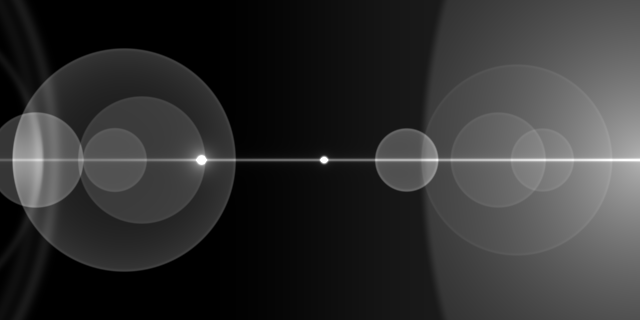
This background is drawn by a WebGL 1 fragment shader. Its source:

```glsl
precision highp float;
// Draws a monochrome lens flare: ghost discs, halo arcs and sparks along a light streak.
uniform vec2 u_resolution;

// Smooth coverage of a circle on the horizontal axis.
float circleMask(vec2 p, float centerX, float radius, float blur) {
  float d = length(p - vec2(centerX, 0.0)) - radius;
  return 1.0 - smoothstep(-blur, blur, d);
}

// Translucent disc running from a core to an edge brightness, with a fine rim.
float ghost(vec2 p, float centerX, float radius, float core, float edge, float rim, float blur) {
  float d = length(p - vec2(centerX, 0.0));
  float t = d / radius;
  float line = exp(-pow((d - radius + 0.004) / 0.004, 2.0));
  return (mix(core, edge, t * t * t) + rim * line) * circleMask(p, centerX, radius, blur);
}

// Soft circular band.
float arc(vec2 p, float centerX, float radius, float width) {
  float d = (length(p - vec2(centerX, 0.0)) - radius) / width;
  return exp(-d * d);
}

// Bright point with a compact core and a wider halo.
float spark(vec2 p, float centerX, float coreSize, float haloSize, float halo) {
  float d = length(p - vec2(centerX, 0.0));
  return exp(-pow(d / coreSize, 4.0)) + halo * exp(-d / haloSize);
}

// Thin horizontal streak that strengthens from left to right.
float streak(vec2 p) {
  float strength = mix(0.16, 0.36, smoothstep(-0.75, -0.1, p.x));
  float thin = exp(-pow(p.y / 0.0045, 2.0));
  float glow = exp(-abs(p.y) / 0.012);
  return strength * (thin + 0.18 * glow);
}

void main() {
  // Origin at the center, one unit per canvas height.
  vec2 p = (gl_FragCoord.xy - 0.5 * u_resolution) / u_resolution.y;
  float blur = 1.0 / u_resolution.y;

  // Dark ramp and the large lit area on the right.
  float ramp = 0.1 * smoothstep(-0.38, 0.42, p.x);
  float glow = 0.7 * exp(-1.6 * length(p - vec2(1.02, 0.0)));
  float light = mix(ramp, glow, circleMask(p, 2.268, 1.945, 0.018));

  // Halo arcs on the far left.
  light += 0.10 * arc(p, -1.975, 1.145, 0.022);
  light += 0.06 * arc(p, -1.975, 1.09, 0.025);
  light += 0.07 * arc(p, -1.365, 0.487, 0.014);

  // Left ghosts.
  light += ghost(p, -0.612, 0.349, 0.11, 0.21, 0.04, blur);
  light += ghost(p, -0.557, 0.199, 0.12, 0.11, 0.02, blur);
  light += ghost(p, -0.641, 0.100, 0.09, 0.10, 0.02, blur);
  float leftGhost = ghost(p, -0.888, 0.149, 0.21, 0.21, 0.03, blur);
  light += leftGhost;

  // Lens-shaped highlight where the left ghosts overlap.
  float overlap = circleMask(p, -1.365, 0.5, 0.006) * circleMask(p, -0.612, 0.349, blur);
  light += leftGhost * overlap * 0.9 * exp(-pow(p.y / 0.1, 2.0));

  // Right ghosts.
  light += ghost(p, 0.271, 0.099, 0.22, 0.25, 0.06, blur);
  light += ghost(p, 0.615, 0.299, 0.015, 0.03, 0.02, blur);
  light += ghost(p, 0.557, 0.149, 0.05, 0.05, 0.02, blur);
  light += ghost(p, 0.695, 0.099, 0.045, 0.045, 0.02, blur);

  // Streak and sparks.
  light += streak(p);
  light += spark(p, -0.370, 0.014, 0.022, 0.6);
  light += spark(p, 0.013, 0.012, 0.009, 0.3);

  gl_FragColor = vec4(vec3(clamp(light, 0.0, 1.0)), 1.0);
}
```
